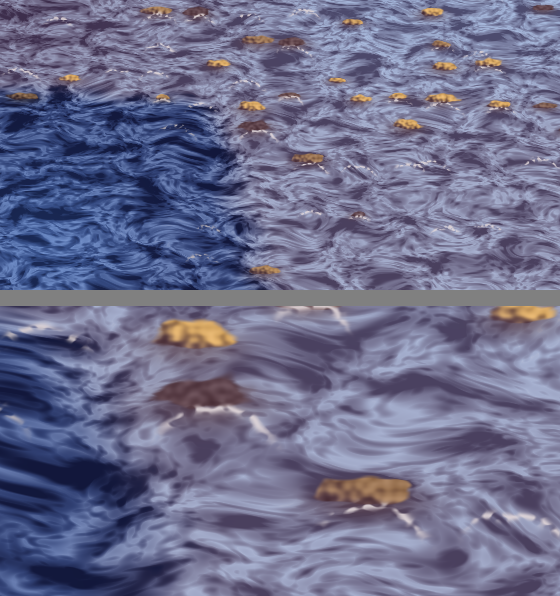
Top: the whole. Bottom: its middle third, enlarged.
Write a Shadertoy shader that draws this texture.

```glsl
// Rippled river water with a blue shadow, sunlit wet stones and flecks of foam.
#define RIPPLE_SCALE vec2(7.0, 17.0)
#define RIPPLE_CONTRAST 1.25
#define WARP_AMOUNT 0.75
#define STONE_CELL vec2(0.16, 0.10)
#define STONE_SHARE 0.26
#define FOAM_SHARE 0.17
#define STONE_GOLD vec3(0.88, 0.68, 0.38)
#define STONE_BROWN vec3(0.36, 0.25, 0.28)
#define FOAM_COLOUR vec3(0.88, 0.84, 0.85)

vec2 hash2(vec2 p) {
    p = vec2(dot(p, vec2(127.1, 311.7)), dot(p, vec2(269.5, 183.3)));
    return fract(sin(p) * 43758.55);
}

// Gradient noise, roughly -0.7 to 0.7
float cornerSlope(vec2 cell, vec2 f, vec2 corner) {
    float angle = 6.2832 * hash2(cell + corner).x;
    return dot(vec2(cos(angle), sin(angle)), f - corner);
}

float noise(vec2 p) {
    vec2 i = floor(p), f = fract(p);
    vec2 u = f * f * f * (f * (f * 6.0 - 15.0) + 10.0);
    float low = mix(cornerSlope(i, f, vec2(0, 0)), cornerSlope(i, f, vec2(1, 0)), u.x);
    float high = mix(cornerSlope(i, f, vec2(0, 1)), cornerSlope(i, f, vec2(1, 1)), u.x);
    return mix(low, high, u.y);
}

// Crested ripples, flattened by the low viewpoint
float ripples(vec2 p) {
    vec2 bend = vec2(noise(p * vec2(5.0, 9.0)), noise(p * vec2(6.0, 10.0) + 31.0));
    vec2 q = p * RIPPLE_SCALE * (0.9 + 0.25 * p.y) + WARP_AMOUNT * bend;
    float sum = 0.0, amp = 0.5;
    for (int i = 0; i < 4; i++) {
        float n = noise(q);
        sum += amp * (1.1 * n + 1.5 * (0.17 - abs(n)));
        q = mat2(0.98, 0.17, -0.17, 0.98) * q * 1.87 + 17.3 + 0.35 * n;
        amp *= 0.8;
    }
    return sum;
}

// Soft-edged shadow over the lower left
float shadowMask(vec2 p, float wave) {
    float wobble = 0.07 * noise(p * 6.0) + 0.07 * wave;
    float side = smoothstep(0.07, -0.07, p.x - 0.9 + 0.28 * p.y + wobble);
    float top = smoothstep(0.03, -0.03, p.y - 0.69 + 0.07 * p.x + 0.5 * wobble);
    return side * top;
}

vec3 waterColour(vec2 p, float wave, float shade) {
    float tone = 0.52 + RIPPLE_CONTRAST * wave + 0.16 * noise(p * 2.7 + 5.0);
    float low = smoothstep(-0.1, 0.55, tone), high = smoothstep(0.45, 1.05, tone);

    vec3 lit = mix(vec3(0.29, 0.25, 0.37), vec3(0.48, 0.47, 0.59), low);
    lit = mix(lit, vec3(0.66, 0.70, 0.82), high);
    float brownSide = smoothstep(0.75, 0.1, p.x) * smoothstep(0.6, 0.85, p.y);
    float skySide = smoothstep(0.6, 1.4, p.x) * smoothstep(0.45, 1.0, p.y);
    lit += vec3(-0.05, -0.07, -0.07) * brownSide + vec3(0.01, 0.05, 0.07) * skySide;

    vec3 dark = mix(vec3(0.07, 0.09, 0.23), vec3(0.19, 0.25, 0.45), low);
    dark = mix(dark, vec3(0.42, 0.50, 0.70), high);
    float glow = exp(-9.0 * dot(p - vec2(0.15, 0.15), p - vec2(0.15, 0.15)));
    dark += vec3(0.03, 0.07, 0.10) * glow;

    // Sun glints on the steepest crests
    vec3 water = mix(lit, dark, shade);
    float glint = smoothstep(0.93, 1.2, tone) * (1.0 - 0.6 * shade);
    return mix(water, vec3(0.85, 0.81, 0.82), 0.8 * glint);
}

// Domed stones and broken foam lines, scattered one per grid cell
vec3 addStones(vec3 colour, vec2 p, float wave, float shade) {
    float grain = noise(p * vec2(75.0, 100.0));
    float rough = noise(p * vec2(28.0, 40.0));
    vec2 home = floor(p / STONE_CELL);
    for (int k = 0; k < 9; k++) {
        vec2 cell = home + vec2(k % 3 - 1, k / 3 - 1);
        vec2 kind = hash2(cell + 7.7), shape = hash2(cell + 51.3);
        vec2 d = p - (cell + 0.2 + 0.6 * hash2(cell + 23.1)) * STONE_CELL;
        float share = STONE_SHARE * mix(0.5, 1.3, smoothstep(0.2, 0.8, p.y));
        float isStone = step(kind.x, share);
        float isFoam = max(step(1.0 - FOAM_SHARE, kind.x), isStone * step(0.5, kind.y));
        float width = mix(0.028, 0.055, shape.x);
        float rise = width * mix(0.34, 0.5, shape.y);

        // Dark wet hollow around the stone
        vec2 e = (d + vec2(0.0, 0.3 * rise)) / vec2(1.7 * width, 1.5 * rise);
        float hollow = exp(-2.0 * dot(e, e)) * isStone;
        colour = mix(colour, STONE_BROWN * mix(1.0, 0.4, shade), 0.65 * hollow);

        // Dome with a flat waterline, gold where it faces the sun
        vec2 s = d / vec2(width, d.y > 0.0 ? rise : 0.45 * rise);
        float edge = length(s) - 1.0 + 0.5 * rough + 0.25 * wave;
        float dome = smoothstep(0.14, -0.14, edge) * isStone;
        float sun = smoothstep(-0.8, 0.5, s.x * 0.5 + s.y * 0.6 + 0.8 * grain);
        sun *= smoothstep(0.1, 0.6, fract(kind.y * 7.3)) * mix(1.0, 0.35, shade);
        vec3 stone = mix(STONE_BROWN * mix(1.0, 0.6, shade), STONE_GOLD, sun);
        colour = mix(colour, stone + 0.15 * grain, 0.92 * dome);

        // Speckled foam trailing along the waterline
        float line = d.y + 0.5 * rise + 7.0 * d.x * d.x - 0.2 * d.x * (shape.y - 0.3);
        line += 0.012 * rough;
        float streak = exp(-pow(line / 0.0055, 2.0));
        streak *= smoothstep(1.5, 0.8, abs(d.x / width - 0.2));
        float foam = streak * smoothstep(-0.2, 0.2, grain + 0.4 * wave) * isFoam;
        colour = mix(colour, FOAM_COLOUR * mix(1.0, 0.85, shade), 0.9 * foam);
    }
    return colour;
}

void mainImage(out vec4 fragColor, in vec2 fragCoord) {
    vec2 p = fragCoord / iResolution.y;
    float wave = ripples(p);
    float shade = shadowMask(p, wave);
    vec3 colour = addStones(waterColour(p, wave, shade), p, wave, shade);
    fragColor = vec4(clamp(colour, 0.0, 1.0), 1.0);
}
```
